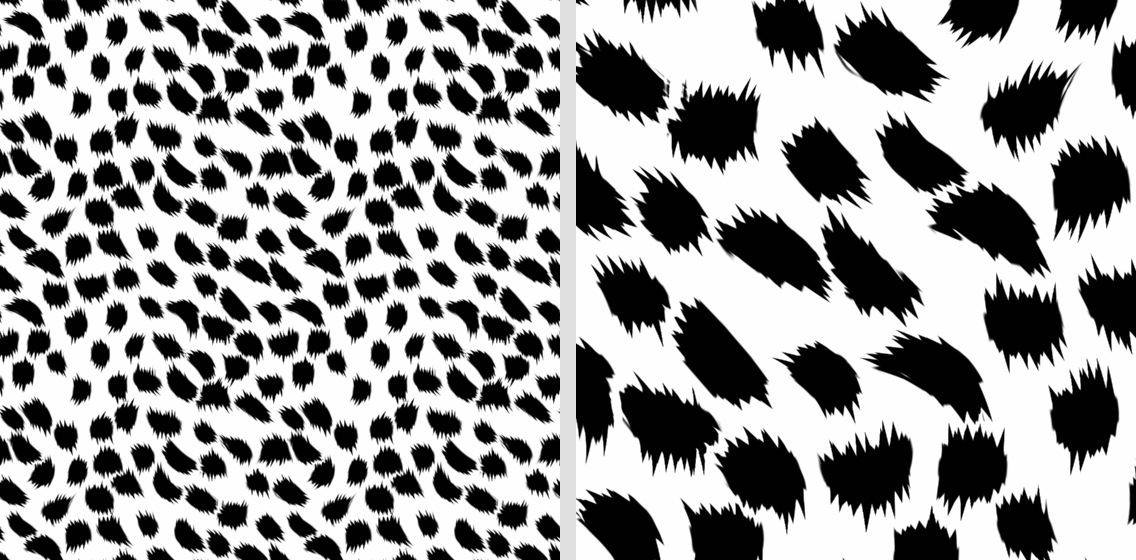
Left, the full canvas; right, a detail of the centre.
Reproduce this pattern procedurally as a Shadertoy shader.

```glsl
// Repeating animal-coat pattern: black furry spots with spiky hair edges on white.
#define REPEAT vec2(0.5, 0.512)   // size of one pattern tile on the canvas
#define CELLS 8.0                 // spots along each side of a tile
#define JITTER 0.34               // scatter of spot centres
#define ARCH 0.5                  // height of the arched rows
#define SIZE 1.0                  // overall spot scale
#define GAP 0.08                  // white channel kept between spots
#define HAIRS 10.5                // strands per cell width
#define HAIR_LENGTH 0.30          // longest strand, in cells
#define SOFTNESS 0.8              // edge blur
#define INK vec3(0.005)
#define GROUND vec3(0.995)

const float TAU = 6.2831853;

float hash(vec2 cell, float salt) {
    vec3 p = fract(vec3(cell, salt) * vec3(0.1031, 0.1130, 0.0973) + 0.731);
    p += dot(p, p.yzx + 33.33);
    return fract((p.x + p.y) * p.z);
}

mat2 rotation(float angle) {
    float c = cos(angle), s = sin(angle);
    return mat2(c, s, -s, c);
}

// Row of tapered strands with random lengths
float strands(float x, vec2 cell, float salt) {
    float index = floor(x), f = x - index;
    float h = hash(cell + index * vec2(3.7, 1.9), salt);
    float taper = min(f / 0.4, (1.0 - f) / 0.6);
    return HAIR_LENGTH * mix(0.25, 1.0, h * h) * pow(taper, 1.25);
}

// Approximate signed distance to one furry spot centred on the origin
float furSpot(vec2 p, vec2 cell) {
    float flow = sin(TAU * cell.x / CELLS);
    float tilt = 0.3 * flow + 1.0 * (hash(cell, 1.0) - 0.6);
    float lean = 0.8 * tilt - 0.2 + 0.6 * (hash(cell, 2.0) - 0.5);

    // Hair frame: y runs along the strands, which push the outline outwards
    vec2 hair = rotation(lean) * p;
    hair.x += 1.2 * (hash(cell, 3.0) - 0.5) * hair.y * hair.y;
    float side = hair.y < 0.0 ? 11.0 : 17.0;
    float reach = abs(hair.y);
    float x = hair.x * HAIRS / (1.0 + 0.7 * reach) + 40.0;
    float fringe = max(strands(x, cell, side),
                       strands(x * 1.37 + 0.4, cell, side + 3.0));
    fringe *= min(reach / 0.2, 1.0);
    hair.y = sign(hair.y) * max(reach - fringe, 0.0);

    // Body frame: bent, slightly squared ellipse
    vec2 q = rotation(-tilt - lean) * hair;
    vec2 radii = SIZE * vec2(mix(0.25, 0.51, hash(cell, 4.0)),
                             mix(0.19, 0.28, hash(cell, 5.0)));
    float bend = 1.8 * (hash(cell, 6.0) - 0.5);
    q.y += bend * (q.x * q.x - 0.3 * radii.x * radii.x);
    vec2 e = pow(abs(q) / radii, vec2(2.2));
    return (pow(e.x + e.y, 1.0 / 2.2) - 1.0) * radii.y;
}

// Nearest spot, trimmed where a second spot comes too close
float coat(vec2 p) {
    float phase = TAU / CELLS;
    p.y += ARCH * cos(phase * p.x);
    vec2 base = floor(p);
    float nearest = 9.0, second = 9.0;
    for (int j = -1; j <= 1; j++)
    for (int i = -1; i <= 1; i++) {
        vec2 grid = base + vec2(i, j);
        vec2 cell = mod(grid, CELLS);
        vec2 scatter = vec2(hash(cell, 7.0), hash(cell, 8.0)) - 0.5;
        scatter = scatter * JITTER + 0.5;
        scatter.x += 0.5 * mod(cell.y, 2.0) - 0.25;
        vec2 local = p - grid - scatter;
        // Undo the arch inside each spot so only its centre moves
        float centre = phase * (grid.x + scatter.x);
        local.y += ARCH * (cos(centre) - cos(phase * p.x));
        float d = furSpot(local, cell);
        second = min(second, max(nearest, d));
        nearest = min(nearest, d);
    }
    return max(nearest, 0.5 * (nearest - second + GAP));
}

void mainImage(out vec4 fragColor, in vec2 fragCoord) {
    float pixel = CELLS / (REPEAT.x * iResolution.y);
    float blur = SOFTNESS * pixel;
    float cover = 0.0;

    // Average a 3 by 3 grid for smooth strand tips
    for (int j = -1; j <= 1; j++)
    for (int i = -1; i <= 1; i++) {
        vec2 uv = (fragCoord + 0.5 * vec2(i, j)) / iResolution.y;
        cover += 1.0 - smoothstep(-blur, blur, coat(uv / REPEAT * CELLS));
    }
    fragColor = vec4(mix(GROUND, INK, cover / 9.0), 1.0);
}
```
